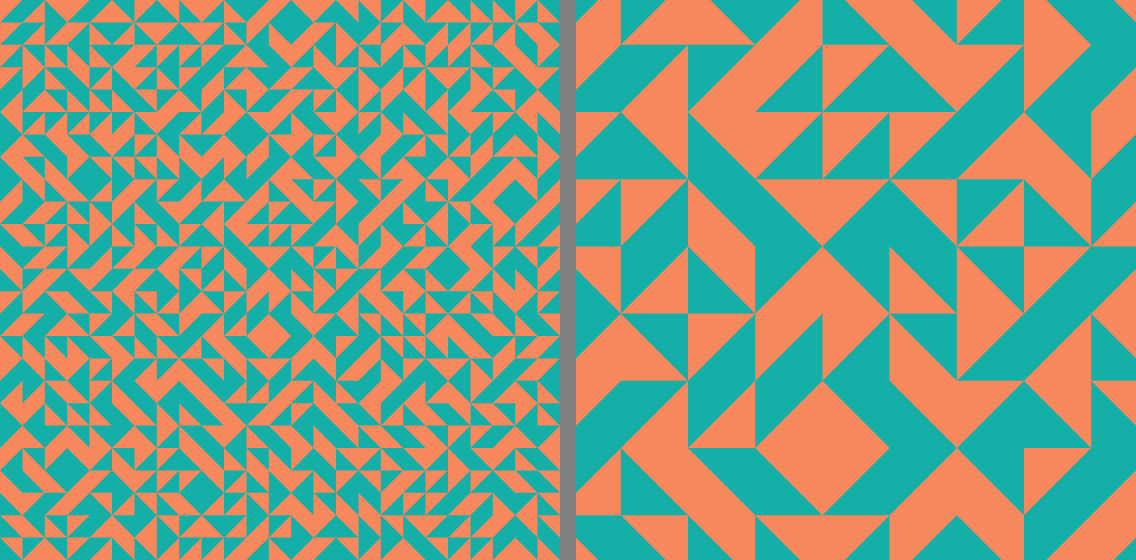
Left, the full canvas; right, a detail of the centre.
Reproduce this pattern procedurally as a WebGL 1 fragment shader.

```glsl
precision highp float;

uniform vec2 u_resolution;

#define TILES 25.0                    // tiles along the canvas height
#define SEED 17.0
#define TEAL vec3(0.08, 0.69, 0.66)
#define CORAL vec3(0.97, 0.53, 0.36)
#define SAMPLES 4                     // antialiasing samples per axis

float hash(vec2 p) {
    vec3 q = fract(p.xyx * vec3(0.1031, 0.1030, 0.0973));
    q += dot(q, q.yzx + 33.33);
    return fract((q.x + q.y) * q.z);
}

// 1 inside the half-tile triangle, whose right angle sits in a random corner
float triangleMask(vec2 tilePos) {
    vec2 cell = floor(tilePos);
    vec2 local = fract(tilePos) - 0.5;
    float turn = floor(4.0 * hash(cell + SEED));
    vec2 corner = vec2(mod(turn, 2.0), floor(turn / 2.0)) * 2.0 - 1.0;
    return step(0.0, dot(local, corner));
}

void main() {
    // Average a grid of samples so diagonals and tile sides are both smooth
    float coverage = 0.0;
    for (int j = 0; j < SAMPLES; j++) {
        for (int i = 0; i < SAMPLES; i++) {
            vec2 offset = (vec2(float(i), float(j)) + 0.5) / float(SAMPLES) - 0.5;
            vec2 canvasPos = (gl_FragCoord.xy + offset) / u_resolution.y;
            coverage += triangleMask(canvasPos * TILES);
        }
    }
    coverage /= float(SAMPLES * SAMPLES);

    gl_FragColor = vec4(mix(TEAL, CORAL, coverage), 1.0);
}
```
